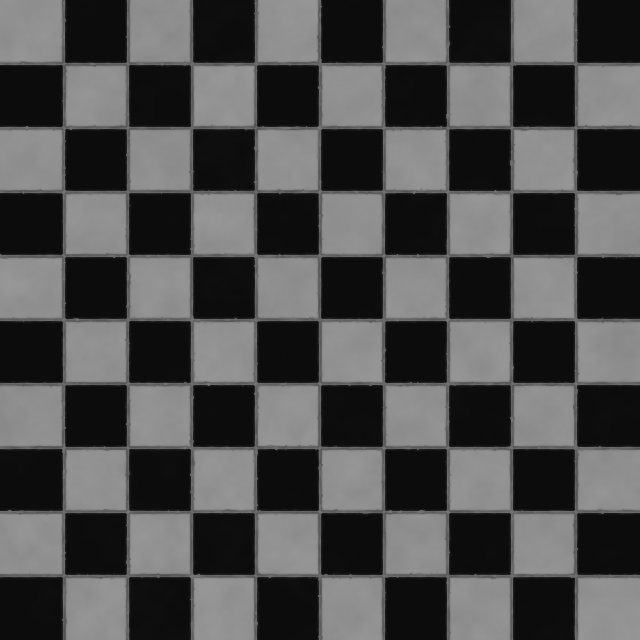
A Shadertoy shader for this pattern:

```glsl
const float TILES = 10.0;
const float HALF_JOINT = 0.018;
const float CORNER = 0.025;

float hash(vec2 p) {
    return fract(sin(dot(p, vec2(127.1, 311.7))) * 43758.5453);
}

float valueNoise(vec2 p) {
    vec2 i = floor(p);
    vec2 f = fract(p);
    f = f * f * (3.0 - 2.0 * f);
    float bottom = mix(hash(i), hash(i + vec2(1.0, 0.0)), f.x);
    float top = mix(hash(i + vec2(0.0, 1.0)), hash(i + 1.0), f.x);
    return mix(bottom, top, f.y);
}

float fbm(vec2 p) {
    float sum = 0.0;
    float amplitude = 0.5;
    for (int i = 0; i < 4; i++) {
        sum += amplitude * valueNoise(p);
        p = p * 2.03 + 17.3;
        amplitude *= 0.5;
    }
    return sum / 0.9375;
}

float roundedBox(vec2 p, vec2 halfSize, float radius) {
    vec2 q = abs(p) - halfSize + radius;
    return length(max(q, 0.0)) + min(max(q.x, q.y), 0.0) - radius;
}

// Signed distance to a tile; tiles on the rim run past the canvas edge
float tileDistance(vec2 local, vec2 cell, float jointHalf) {
    vec2 low = mix(vec2(-0.1), vec2(jointHalf), step(0.5, cell));
    vec2 high = mix(vec2(1.0 - jointHalf), vec2(1.1), step(TILES - 1.5, cell));
    return roundedBox(local - 0.5 * (low + high), 0.5 * (high - low), CORNER);
}

// Cloudy glaze, shifted so that every tile differs
float glaze(vec2 local, vec2 cell, float isDark) {
    float seed = hash(cell + 3.7);
    float clouds = fbm(local * 2.6 + cell * 13.1) - 0.5;
    float light = 0.567 + 0.065 * clouds + 0.014 * (seed - 0.5);
    float dark = 0.045 + 0.035 * max(clouds, 0.0) * seed + 0.004 * seed;
    return mix(light, dark, isDark);
}

void mainImage(out vec4 fragColor, in vec2 fragCoord) {
    vec2 grid = fragCoord / iResolution.xy * TILES;
    vec2 cell = floor(grid);
    vec2 local = grid - cell;
    float pixel = TILES / iResolution.y;
    float isDark = 1.0 - mod(cell.x + cell.y, 2.0);

    // Uneven tile edges with occasional chips
    float wobble = (valueNoise(grid * 13.0) - 0.5) * 0.008;
    float chips = smoothstep(0.72, 0.95, valueNoise(grid * 19.0 + 41.0)) * 0.012;
    float dist = tileDistance(local, cell, HALF_JOINT) + wobble + chips;

    // Grout, with a patchy dark seam along the tile
    float grout = 0.43 + 0.12 * (fbm(grid * 9.0) - 0.5);
    float seam = 1.0 - smoothstep(0.004, 0.010 + pixel, abs(dist));
    float seamStrength = mix(0.25, 0.6, valueNoise(grid * 5.0 + 7.0));

    // Glaze thins slightly towards the rim of the tile
    float tile = glaze(local, cell, isDark);
    float rim = smoothstep(-0.05, 0.0, dist);
    tile += rim * mix(-0.045, 0.03, isDark);

    float cover = 1.0 - smoothstep(-0.5 * pixel, 0.5 * pixel, dist);
    float shade = mix(grout, tile, cover);
    shade = mix(shade, 0.24, seam * seamStrength * (1.0 - 0.5 * isDark));
    fragColor = vec4(vec3(shade), 1.0);
}
```
